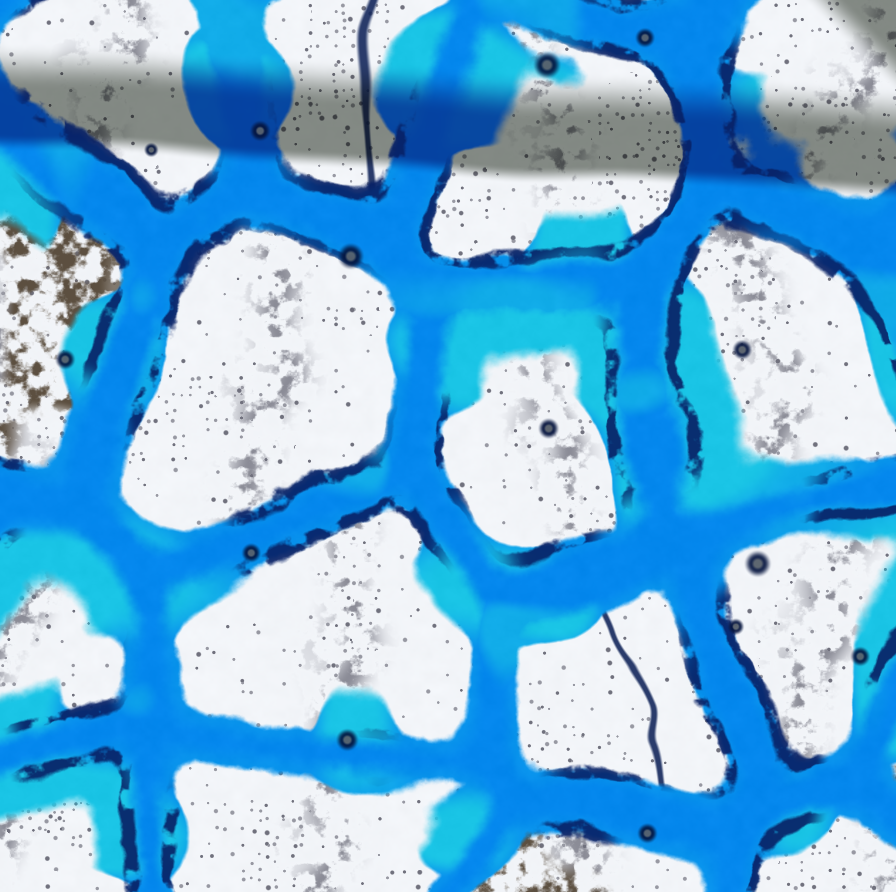
This texture is drawn by a WebGL 1 fragment shader. Its source:

```glsl
precision highp float;
// Thin section of sandstone: pale angular grains in blue resin, with a shadow band.
uniform vec2 u_resolution;

const vec3 QUARTZ = vec3(0.95, 0.96, 0.975);
const vec3 RESIN = vec3(0.015, 0.53, 0.93);
const vec3 CYAN = vec3(0.10, 0.77, 0.90);
const vec3 NAVY = vec3(0.03, 0.13, 0.40);
const vec3 SPECK = vec3(0.27, 0.27, 0.33);
const vec3 BROWN = vec3(0.36, 0.31, 0.25);
const vec3 GREY = vec3(0.54, 0.56, 0.53);
const vec3 DEEP_BLUE = vec3(0.02, 0.23, 0.60);

struct Grain { float depth; vec2 id; vec2 local; };

float hash(vec2 p) {
  return fract(sin(dot(p, vec2(127.1, 311.7))) * 43758.5453);
}

vec2 hash2(vec2 p) {
  return vec2(hash(p), hash(p + 57.3));
}

float noise(vec2 p) {
  vec2 i = floor(p), f = fract(p);
  f = f * f * (3.0 - 2.0 * f);
  return mix(mix(hash(i), hash(i + vec2(1, 0)), f.x),
             mix(hash(i + vec2(0, 1)), hash(i + vec2(1, 1)), f.x), f.y);
}

float fbm(vec2 p) {
  float sum = 0.0, amp = 0.5;
  for (int i = 0; i < 4; i++) {
    sum += amp * noise(p);
    p = p * 2.03 + 11.7;
    amp *= 0.5;
  }
  return sum / 0.9375;
}

float smoothMin(float a, float b, float k) {
  float h = max(k - abs(a - b), 0.0) / k;
  return min(a, b) - h * h * k * 0.25;
}

vec2 cellPoint(vec2 cell) {
  return cell + 0.12 + 0.76 * hash2(cell);
}

// Rounded Voronoi cell, shrunk by a pore gap; depth is positive inside
Grain findGrain(vec2 p, float roughness) {
  vec2 base = floor(p), id = base;
  float nearest = 9.0;
  for (int y = -1; y <= 1; y++)
    for (int x = -1; x <= 1; x++) {
      vec2 cell = base + vec2(x, y);
      float d = distance(p, cellPoint(cell));
      if (d < nearest) { nearest = d; id = cell; }
    }
  vec2 centre = cellPoint(id);
  float edge = 1.0;
  for (int y = -2; y <= 2; y++)
    for (int x = -2; x <= 2; x++) {
      if (x == 0 && y == 0) continue;
      vec2 other = cellPoint(id + vec2(x, y));
      float d = dot(0.5 * (centre + other) - p, normalize(other - centre));
      edge = smoothMin(edge, d, 0.09);
    }
  float gap = mix(0.075, 0.14, hash(id + 3.1));
  return Grain(edge - gap + roughness, id, p - centre);
}

// Scattered round dots, one at most in each square of the grid
float dots(vec2 p, float chance, float radius) {
  vec2 cell = floor(p);
  vec2 centre = 0.3 + 0.4 * hash2(cell + 8.4);
  float r = radius * (0.5 + 0.5 * hash(cell + 2.9));
  float d = distance(fract(p), centre);
  return step(hash(cell + 5.5), chance) * (1.0 - smoothstep(r * 0.6, r * 1.3, d));
}

// Wavering fracture through a grain
float crack(vec2 q, float slant, float width) {
  float x = q.x + slant * q.y + 0.08 * (noise(q * 6.0 + slant * 40.0) - 0.5);
  return 1.0 - smoothstep(width * 0.4, width * 1.4, abs(x));
}

// Dusty streak of inclusions
float dustVein(vec2 q, float slant, float grit) {
  float x = q.x + slant * q.y + 0.2 * (noise(q * 5.0) - 0.5);
  return exp(-x * x * 90.0) * smoothstep(0.5, 0.7, grit);
}

float shadowBand(vec2 uv) {
  float s = uv.y - 0.885 + 0.055 * uv.x - 0.012 * noise(uv * 7.0);
  float band = smoothstep(-0.06, -0.04, s) * (1.0 - smoothstep(0.01, 0.065, s));
  return max(band, smoothstep(1.9, 1.95, uv.x + uv.y));
}

void main() {
  vec2 uv = gl_FragCoord.xy / u_resolution.y;
  vec2 p = uv * vec2(3.5, 3.15) + vec2(4.3, 7.6);
  p += 0.16 * (vec2(noise(p * 1.5), noise(p * 1.5 + 31.0)) - 0.5);
  float grit = fbm(uv * 75.0);
  float rough = 0.07 * (fbm(p * 4.0) - 0.5) + 0.022 * (grit - 0.5);
  Grain g = findGrain(p, rough);
  float kind = hash(g.id + 19.7);
  float slant = hash(g.id + 6.2) - 0.5;
  float shade = shadowBand(uv);

  // Resin with pale halos around the grains
  float wedge = smoothstep(0.54, 0.74, noise(p * 2.3 + 14.0));
  float halo = smoothstep(-0.075, 0.0, g.depth) * (0.2 + 0.8 * wedge);
  float cloud = 0.6 * smoothstep(0.72, 0.9, noise(p * 3.5 + 50.0));
  vec3 resin = mix(RESIN, CYAN, max(halo, cloud)) + 0.03 * (grit - 0.5);
  resin = mix(resin, DEEP_BLUE, 0.9 * shade);

  // Grain body: dust, specks, fractures and weathered minerals
  vec3 stone = QUARTZ + 0.025 * (grit - 0.5);
  float dusty = smoothstep(0.45, 0.75, noise(p * 2.8 + 5.0));
  float specks = dots(uv * 65.0, 0.10 + 0.25 * dusty, 0.19);
  specks = max(specks, 0.7 * dots(uv * 105.0 + 9.0, 0.06 + 0.25 * dusty, 0.27));
  float vein = step(0.4, kind) * dustVein(g.local, slant * 1.5, grit);
  stone = mix(stone, SPECK, max(0.75 * specks, 0.6 * vein));
  stone = mix(stone, NAVY * 0.8, step(kind, 0.35) * 0.85 * crack(g.local, slant * 0.5, 0.013));
  float weathered = step(0.87, kind) * smoothstep(0.35, 0.6, noise(p * 4.0 + 2.0));
  stone = mix(stone, BROWN, weathered * smoothstep(0.42, 0.68, grit));
  stone = mix(stone, stone * GREY, shade);

  // Cyan wedges bite into the grain margins
  float bite = 0.11 * wedge;
  float body = smoothstep(-0.01, 0.014 + 0.03 * wedge, g.depth - bite);
  vec3 color = mix(resin, stone, body);

  // Broken dark rims and round bubbles
  float rimPatch = smoothstep(0.38, 0.62, noise(p * 2.6 + 77.0));
  float rimWidth = 0.016 + 0.026 * rimPatch * noise(p * 9.0);
  float rim = 1.0 - smoothstep(rimWidth * 0.5, rimWidth, abs(g.depth + 0.008));
  rim *= rimPatch * smoothstep(0.32, 0.5, fbm(uv * 48.0 + 20.0));
  color = mix(color, NAVY, 0.92 * rim);
  float bubble = dots(uv * 9.0 + 3.0, 0.09, 0.12);
  float glint = dots(uv * 9.0 + 3.0, 0.09, 0.055);
  color = mix(color, NAVY * 0.6, 0.9 * bubble);
  color = mix(color, GREY, 0.6 * glint);

  gl_FragColor = vec4(clamp(color, 0.0, 1.0), 1.0);
}
```
